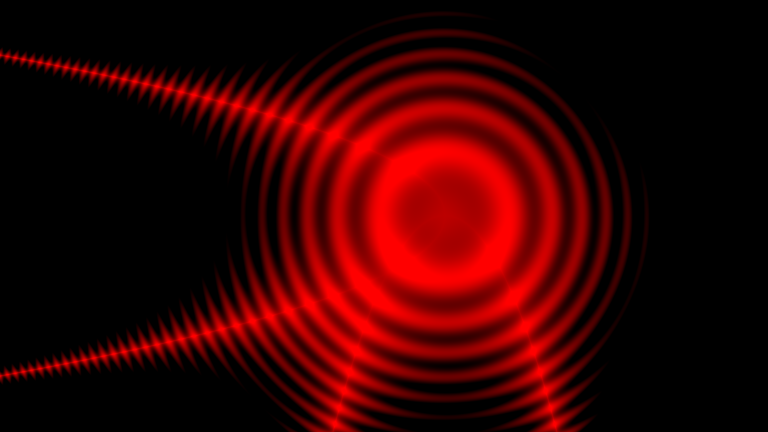
A Shadertoy shader for this background:

```glsl
// Red interference rings crossed by two glowing parabolas on black.

// Zero on both parabolas (one opens left, one opens down), growing away from them.
float parabolaField(vec2 p) {
    float opensLeft = p.y * p.y + 0.134 * p.x;
    float opensDown = p.x * p.x + 0.134 * p.y;
    return sqrt(abs(opensLeft * opensDown));
}

// Rings whose phase follows the squared radius, so they tighten outwards.
float rings(vec2 p) {
    return cos(160.0 * dot(p, p) - 3.63);
}

float glow(vec2 p) {
    return clamp(0.95 - 9.2 * parabolaField(p) + 0.24 * rings(p), 0.0, 1.0);
}

void mainImage(out vec4 fragColor, in vec2 fragCoord) {
    // Average a 3 x 3 grid of samples to smooth the thin spines and fringes.
    float red = 0.0;
    for (int i = 0; i < 9; i++) {
        vec2 offset = (vec2(i % 3, i / 3) - 1.0) / 3.0;
        vec2 p = (fragCoord + offset - 0.5 * iResolution.xy) / iResolution.y;
        red += glow(p - vec2(0.141, 0.001)) / 9.0;
    }
    fragColor = vec4(red, 0.0, 0.0, 1.0);
}
```
